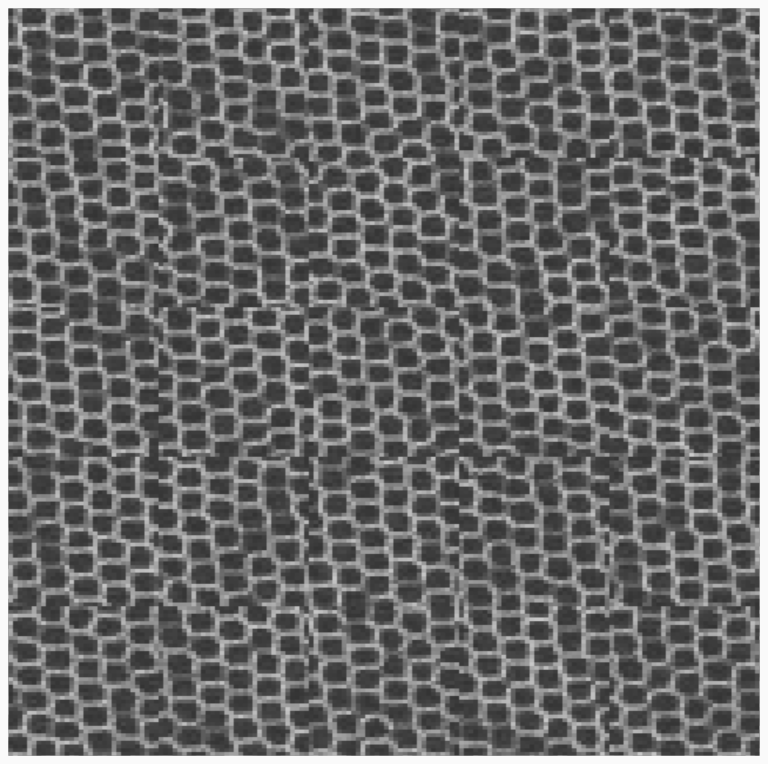
Reproduce this texture procedurally as a Shadertoy shader.

```glsl
#define MARGIN 0.0108
#define TILES 5.0
#define TEXELS vec2(32.0, 40.0)
#define JITTER 0.26
#define WALL_WIDTH 0.42
#define GRAIN 0.09
#define PAPER vec3(0.98)
#define CELL_TONE 0.225
#define WALL_TONE 0.67

float hash(vec2 p) {
    vec3 q = fract(vec3(p.xyx) * 0.1031);
    q += dot(q, q.yzx + 33.33);
    return fract((q.x + q.y) * q.z);
}

vec2 hash2(vec2 p) {
    return vec2(hash(p), hash(p + 57.3));
}

// Boxy distance, between round and square
float boxLength(vec2 d) {
    d = abs(d);
    return pow(dot(d * d, d), 1.0 / 3.0);
}

// Wall amount from cellular noise on a slanted lattice
float wallAmount(vec2 p, vec2 seed) {
    vec2 lattice = vec2(5.22 * p.x + 0.86 * p.y, 1.70 * p.x + 6.41 * p.y);
    lattice += 3.0 * hash2(seed);
    vec2 home = floor(lattice);
    float nearest = 9.0, second = 9.0;
    vec2 nearId = home, secondId = home;
    for (int j = -1; j <= 1; j++) {
        for (int i = -1; i <= 1; i++) {
            vec2 id = home + vec2(i, j);
            vec2 center = id + 0.5 + JITTER * (hash2(id + seed * 17.0) - 0.5);
            vec2 d = center - lattice;
            float dist = boxLength(vec2(d.x - 0.133 * d.y, d.y - 0.325 * d.x));
            if (dist < nearest) {
                second = nearest;
                secondId = nearId;
                nearest = dist;
                nearId = id;
            } else if (dist < second) {
                second = dist;
                secondId = id;
            }
        }
    }
    // Some shared walls fade so that neighbours merge
    float wallHash = hash(nearId + secondId + seed * 31.0 + 200.0);
    float strength = mix(0.35, 1.0, smoothstep(0.02, 0.25, wallHash));
    return strength * (1.0 - smoothstep(0.02, WALL_WIDTH, second - nearest));
}

// Grey of one coarse texel
float texelTone(vec2 texel) {
    vec2 tile = floor(texel / TEXELS);
    vec2 local = (texel + 0.5) / TEXELS - tile;
    float wall = wallAmount(local, tile + 11.0);
    float patches = 0.94 + 0.06 * sin(texel.x * 0.11 + 2.0 * sin(texel.y * 0.07));
    float grain = hash(texel + 91.0) - 0.5;
    float streak = hash(vec2(floor(texel.x / 3.0), texel.y) + 400.0);
    float tone = mix(CELL_TONE, WALL_TONE, wall * patches);
    return tone + grain * GRAIN * (0.5 + 1.6 * wall) + 0.04 * streak * streak;
}

void mainImage(out vec4 fragColor, in vec2 fragCoord) {
    vec2 uv = fragCoord / iResolution.xy;
    vec2 sheet = (uv - MARGIN) / (1.0 - 2.0 * MARGIN);

    // Blend texels over narrow soft seams
    vec2 grid = sheet * TILES * TEXELS - 0.5;
    vec2 base = floor(grid);
    vec2 blend = smoothstep(0.25, 0.75, grid - base);
    float lower = mix(texelTone(base), texelTone(base + vec2(1, 0)), blend.x);
    float upper = mix(texelTone(base + vec2(0, 1)), texelTone(base + 1.0), blend.x);
    vec3 color = vec3(mix(lower, upper, blend.y));

    // White frame
    vec2 inset = 0.5 - MARGIN - abs(uv - 0.5);
    vec2 soft = 0.7 / iResolution.xy;
    vec2 inside = smoothstep(-soft, soft, inset);
    fragColor = vec4(mix(PAPER, color, inside.x * inside.y), 1.0);
}
```
